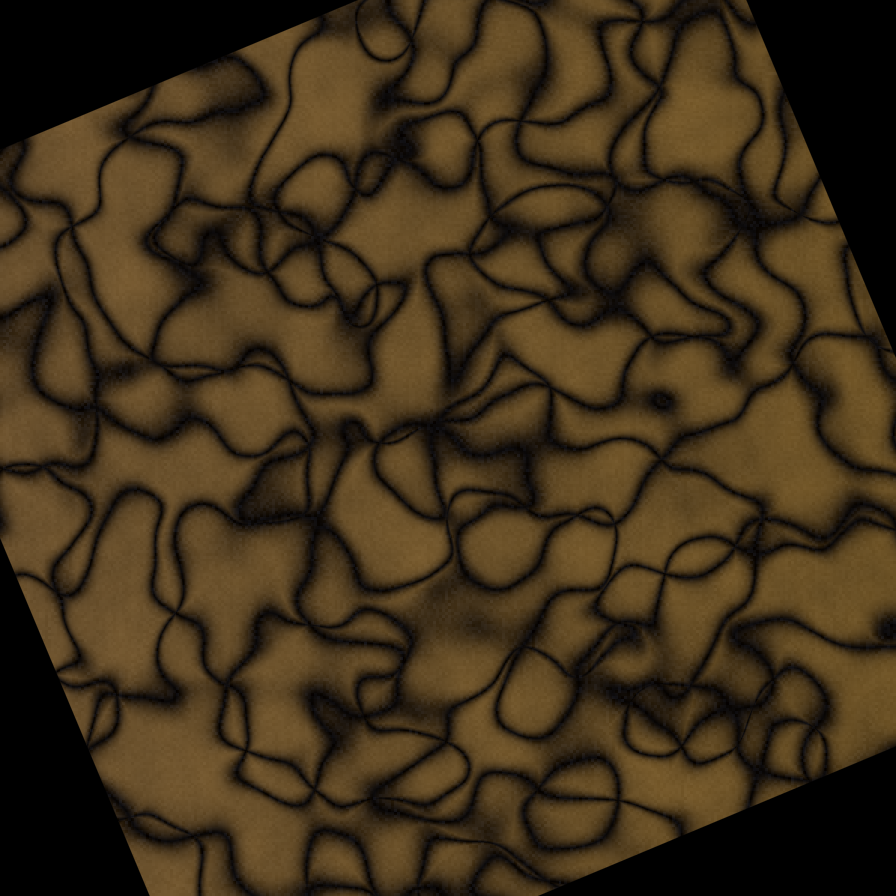
Reproduce this texture procedurally as a WebGL 2 fragment shader.

```glsl
#version 300 es
precision highp float;
// Tilted square of tan marble crossed by dark winding veins and blots, on black.

#define TILT 0.396
#define VEIN_SCALE 7.1
#define DETAIL 0.46
#define VEIN_FALLOFF 0.083
#define VEIN_SHARPNESS 1.25
#define BLOT_SPREAD 1.3
#define GRAIN_CELLS 300.0
#define GRAIN 0.040
#define MOTTLE 0.12
#define TAN vec3(0.432, 0.328, 0.168)
#define INK vec3(0.036, 0.030, 0.034)

uniform vec2 u_resolution;
out vec4 fragColor;

float hash(vec2 p) {
    return fract(sin(dot(p, vec2(127.1, 311.7))) * 43758.5453);
}

// Slope of a randomly turned unit gradient at a lattice corner
float cornerSlope(vec2 cell, vec2 offset) {
    float angle = 6.2832 * hash(cell);
    return dot(vec2(cos(angle), sin(angle)), offset);
}

float gradientNoise(vec2 p) {
    vec2 cell = floor(p);
    vec2 f = p - cell;
    vec2 fade = f * f * f * (f * (f * 6.0 - 15.0) + 10.0);
    vec2 e = vec2(1.0, 0.0);
    float low = mix(cornerSlope(cell, f), cornerSlope(cell + e, f - e), fade.x);
    float high = mix(cornerSlope(cell + e.yx, f - e.yx),
                     cornerSlope(cell + 1.0, f - 1.0), fade.x);
    return mix(low, high, fade.y);
}

// Brightness around the zero contours of one field: 0 on a vein, 1 far away
float veinLight(vec2 p) {
    float field = gradientNoise(p) + DETAIL * gradientNoise(p * 1.93 + 17.3);
    // Veins swell into blots in some regions and thin out in others
    float width = VEIN_FALLOFF * exp(BLOT_SPREAD * gradientNoise(p * 0.9 + 41.6));
    return 1.0 - exp(-pow(abs(field) / width + 0.02, VEIN_SHARPNESS));
}

void main() {
    float size = min(u_resolution.x, u_resolution.y);
    vec2 canvas = (gl_FragCoord.xy - 0.5 * u_resolution) / size;
    float c = cos(TILT), s = sin(TILT);
    vec2 p = vec2(c * canvas.x + s * canvas.y, c * canvas.y - s * canvas.x);

    // Two independent vein fields that cross each other
    vec2 q = p * VEIN_SCALE;
    float light = min(veinLight(q + vec2(31.4, 12.7)),
                      veinLight(q + vec2(83.2, 57.9)));

    // Faint mottling and a warmer tone away from the left side
    float mottle = gradientNoise(p * 13.0 + 5.5) + 0.6 * gradientNoise(p * 34.0 + 9.1);
    vec3 stone = TAN * (1.0 + MOTTLE * mottle);
    stone.b *= 1.0 - 0.2 * canvas.x;
    vec3 color = mix(INK, stone, pow(vec3(light), vec3(1.0, 1.04, 1.2)));

    // Fine grain, bluish in the dark parts
    vec2 grainCell = floor((canvas + 0.5) * GRAIN_CELLS);
    float grain = hash(grainCell + 0.5) + hash(grainCell + 71.0) - 1.0;
    color += GRAIN * grain * mix(vec3(0.8, 1.0, 1.5), vec3(0.5), light);

    // Black outside the tilted square
    float edge = max(abs(p.x), abs(p.y)) - 0.5;
    color *= 1.0 - smoothstep(-0.75 / size, 0.75 / size, edge);
    fragColor = vec4(max(color, 0.0), 1.0);
}
```
